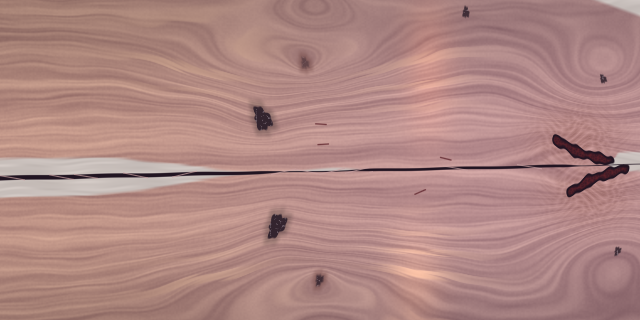
Write a WebGL 1 fragment shader that draws this texture.

```glsl
precision highp float;
// Two bookmatched cedar boards meeting at a dark, slightly tilted seam.
// Seam distance plus bumps is sliced into grain by layered sines;
// knots, sapwood, checks and light glows lie on top.
uniform vec2 u_resolution;

const float SEAM_Y = .443, SEAM_SLOPE = .0217, MIRROR_SHIFT = .045;
const float GRAIN_FREQ = 52., GRAIN_CONTRAST = .3, SOFT = .0025;
const vec2 EYE = vec2(.953, .339);
const vec2 KNOT = vec2(.82, .168);
const vec2 SWIRL = vec2(1.885, .27);
const vec2 BURL = vec2(1.8, .05);
const vec3 EARLY = vec3(.785, .625, .59);
const vec3 LATE = vec3(.605, .45, .45);
const vec3 STREAK = vec3(.86, .7, .61);
const vec3 SAPWOOD = vec3(.8, .775, .76);
const vec3 BARK = vec3(.2, .14, .18);
const vec3 RED = vec3(.36, .13, .16);
const vec3 CRACK = vec3(.13, .08, .13);

float hash(vec2 p) { return fract(sin(dot(p, vec2(127.1, 311.7))) * 4375.85); }

float noise(vec2 p) {
  vec2 i = floor(p), f = fract(p), e = vec2(1, 0);
  f *= f * (3. - 2. * f);
  return mix(mix(hash(i), hash(i + e), f.x), mix(hash(i + e.yx), hash(i + 1.), f.x), f.y);
}

// Distance to the nearest jittered cell point
float cellular(vec2 p) {
  float d = 2.;
  for (int j = -1; j <= 1; j++)
    for (int i = -1; i <= 1; i++) {
      vec2 c = floor(p) + vec2(float(i), float(j));
      d = min(d, length(p - c - vec2(hash(c), hash(c + 37.))));
    }
  return d;
}

float bump(vec2 p, vec2 center, float w, float h) {
  vec2 v = (p - center) / vec2(w, h);
  return exp(-.5 * dot(v, v));
}

float segment(vec2 p, vec2 a, vec2 b) {
  vec2 ab = b - a;
  return length(p - a - ab * clamp(dot(p - a, ab) / dot(ab, ab), 0., 1.));
}

// Approximate distance to a ragged, tilted ellipse
float blob(vec2 p, vec2 center, float w, float h, float tilt) {
  float c = cos(tilt), s = sin(tilt);
  vec2 v = mat2(c, s, -s, c) * (p - center) / vec2(w, h);
  float a = atan(v.y, v.x);
  return (length(v) - 1. - .16 * sin(3. * a + 3.) - .1 * sin(7. * a + 1.)) * w;
}

float cover(float d, float soft) { return 1. - smoothstep(-soft, soft, d); }

float check(vec2 p, float x, float y, float rise) {
  vec2 reach = vec2(.016, rise);
  return cover(segment(p - vec2(x, y), -reach, reach) - .002, SOFT);
}

float grainHeight(vec2 q, float side) {
  float h = q.y + .21 * bump(q, EYE, .27, .095) + .035 * bump(q, EYE, .035, .035);
  h += .06 * bump(q, KNOT, .085, .075) + .22 * bump(q, SWIRL, .15, .11);
  h -= .09 * bump(q, BURL, .12, .07) + .1 * bump(q, vec2(.98, .53), .08, .06);
  h += .009 * sin(q.x * 6. + q.y * 11. + side) * smoothstep(0., .2, q.y);
  return h + .004 * sin(q.x * 15. - q.y * 25. + 2. * side) + .002 * sin(q.x * 34. + q.y * 38.);
}

void main() {
  vec2 p = gl_FragCoord.xy / u_resolution * vec2(2, 1);
  float offset = p.y - SEAM_Y - SEAM_SLOPE * p.x - .001 * sin(p.x * 23.);
  float side = step(offset, 0.);
  vec2 q = vec2(p.x - MIRROR_SHIFT * side, abs(offset));

  // Growth rings and fibres
  float h = grainHeight(q, side), rings = 0., freq = GRAIN_FREQ, amp = .5;
  for (int i = 0; i < 4; i++) {
    float k = float(i);
    rings += amp * sin(h * freq + 1.8 * sin(h * freq * .37 + k + side) + .7 * sin(q.x * 3. + k));
    freq *= 1.83;
    amp *= .85;
  }
  float fibre = noise(q * vec2(9, 0) + vec2(0, h * 130.)) - .5;
  float tone = .5 + GRAIN_CONTRAST * rings + .34 * fibre + .12 * noise(p * 190.);
  vec3 color = mix(LATE, EARLY, clamp(tone, -.1, 1.15));

  // Pale streaks, curly burl flecks
  float streak = smoothstep(.35, .9, sin(h * 62. + 2. * sin(q.x * 5.)) + fibre);
  float tongue = bump(q, vec2(.63, .37), .16, .09) + bump(q, vec2(1.3, .31), .14, .1);
  color = mix(color, STREAK, .6 * tongue * streak);
  float flecks = cellular(q * vec2(48, 70) + 1.5 * sin(q.yx * 40.));
  color = mix(color, vec3(.56, .37, .33) + .23 * flecks, .65 * bump(q, vec2(1.8, .08), .1, .075));

  // Board tints and reflected light
  color *= mix(vec3(.98, .97, .92), vec3(.97, .96, 1.01), smoothstep(.1, 1.6, p.x));
  color *= 1.06 - .17 * smoothstep(.12, .55, q.y);
  color += vec3(.12, .055, .02) * bump(p, vec2(1.34, .79), .055, .15);
  color += vec3(.21, .15, .08) * bump(p, vec2(1.3, .12), .06, .11) * (.7 + .4 * streak);

  // Sapwood beside the seam and in the corner
  float width = .06 - .064 * smoothstep(.25, .9, p.x) + .016 * bump(q, vec2(1.03, 0), .08, 1.) * (1. - side);
  width += mix(.042, .027, side) * smoothstep(1.89, 1.94, p.x);
  float sap = max(cover(q.y - width - .006 * fibre, .006), cover(1.67 - p.y - .36 * p.x, .008));
  color = mix(color, SAPWOOD + .08 * fibre, .92 * sap);

  // Bark knots, small eyes, short checks
  float grit = cellular(q * 130.);
  vec3 bark = BARK + .24 * smoothstep(.55, .95, grit);
  float knot = blob(q, KNOT, .024, .039, -.46);
  color = mix(color * (1. - .22 * cover(knot - .012, .012)), bark, cover(knot, SOFT));
  float eye = blob(q, EYE, .011, .017, -.3);
  color = mix(color, vec3(.49, .33, .32), .65 * cover(eye - .01, .01));
  color = mix(color, bark, cover(eye, .005) * (.45 + .4 * side));
  float pin = min(blob(q, SWIRL, .009, .014, -.4), blob(p, vec2(1.456, .961), .01, .017, 0.));
  color = mix(color, bark, .88 * cover(pin, .003));
  float checks = check(p, 1.003, .612, -.001) + check(p, 1.01, .549, .001);
  checks += check(p, 1.393, .504, -.004) + check(p, 1.313, .4, .007);
  color = mix(color, RED, .8 * checks);

  // Seam, nearly closed mid-way, crossed by pale splinters
  float closed = smoothstep(.8, .9, p.x) - smoothstep(1.08, 1.17, p.x);
  float gap = mix(.0072, .0042, smoothstep(0., 1.2, p.x)) * (1. - .65 * closed);
  gap *= 1. - .75 * smoothstep(1.76, 1.82, p.x);
  color = mix(color, CRACK, cover(q.y - gap, SOFT));
  float cell = p.x * 13., chance = hash(vec2(floor(cell), 5));
  float splinter = abs(offset + (fract(cell) - .5) * .016 * sign(chance - .65)) - .0015;
  float present = step(.5 - .4 * closed, chance) * step(p.x, 1.75);
  color = mix(color, LATE + .19, .8 * present * cover(splinter, SOFT));

  // Dark red wings at the burl
  vec2 bend = vec2(1.802, .043);
  float wing = min(segment(q, vec2(1.742, .08), bend), segment(q, bend, vec2(1.902, .014)));
  wing -= .016 + .003 * sin(q.x * 95. + side) + .002 * sin(q.x * 210. + q.y * 90.);
  vec3 wood = mix(CRACK, RED, smoothstep(.003, .012, -wing) * (.45 + .6 * grit));
  gl_FragColor = vec4(clamp(mix(color, wood, cover(wing, SOFT)), 0., 1.), 1);
}
```
